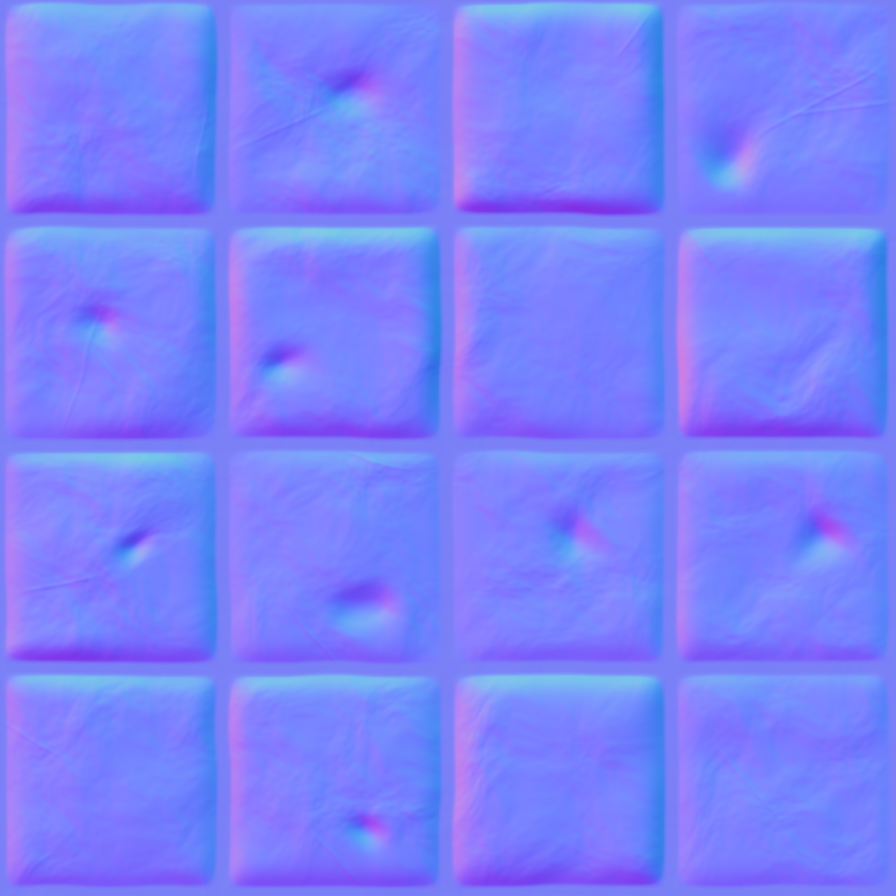
This texture map is drawn by a WebGL 2 fragment shader. Its source:

```glsl
#version 300 es
precision highp float;

uniform vec2 u_resolution;
out vec4 fragColor;

// Lengths are in tiles; the canvas is TILES tiles wide and high
const float TILES = 4.0;
const vec2 GRID_SHIFT = vec2(0.005, -0.015);
const float GROUT_HALF = 0.018;
const float BEVEL_WIDTH = 0.031;
const float BEVEL_HEIGHT = 0.056;
const float EDGE_WOBBLE = 0.012;
const float GRAIN_HEIGHT = 0.034;
const float DENT_CHANCE = 0.45;
const float DENT_DEPTH = 0.045;
const int SCRATCHES = 16;
const float SCRATCH_WIDTH = 0.011;
const float SCRATCH_HEIGHT = 0.0012;
const float SAMPLE_STEP = 0.005;
const vec2 SLOPE_BIAS = vec2(-0.045, 0.015);
const vec3 GROUT_TINT = vec3(0.48, 0.50, 0.95);

// Bevel strength of each tile: one column per line, from the bottom up
const mat4 RELIEF = mat4(
    0.70, 0.80, 0.60, 0.80,
    0.70, 0.40, 0.80, 0.30,
    0.90, 0.40, 0.50, 1.00,
    0.40, 0.50, 1.00, 0.25);

float hash(vec2 cell, float seed) {
    uvec2 q = uvec2(ivec2(cell)) * uvec2(1597u, 3571u);
    uint n = q.x ^ (q.y + uint(seed) * 7919u);
    n = (n ^ (n >> 15)) * 73244475u;
    n = (n ^ (n >> 13)) * 73244475u;
    n ^= n >> 16;
    return float(n & 65535u) / 65535.0;
}

// Value noise that wraps at the canvas edges
float noise(vec2 p, float freq, float seed) {
    p *= freq;
    vec2 i = floor(p);
    vec2 f = p - i;
    f = f * f * f * (f * (f * 6.0 - 15.0) + 10.0);
    float period = TILES * freq;
    vec2 a = mod(i, period);
    vec2 b = mod(i + 1.0, period);
    float low = mix(hash(a, seed), hash(vec2(b.x, a.y), seed), f.x);
    float high = mix(hash(vec2(a.x, b.y), seed), hash(b, seed), f.x);
    return mix(low, high, f.y) - 0.5;
}

float grain(vec2 p, vec2 warp) {
    float sum = 0.0;
    float amp = 1.0;
    float freq = 2.0;
    for (int i = 0; i < 5; i++) {
        sum += amp * noise(p + warp * 0.12, freq, float(i) + 11.0);
        amp *= 0.43;
        freq *= 2.0;
    }
    return sum;
}

// Soft step from the grout to the top of a tile
vec2 bevel(vec2 edge) {
    vec2 t = max(edge - GROUT_HALF, 0.0) / BEVEL_WIDTH;
    return 1.0 - (1.0 + t) * exp(-t);
}

float dent(vec2 local, vec2 cell, vec2 warp) {
    float present = step(hash(cell, 31.0), DENT_CHANCE);
    vec2 center = 0.25 + 0.5 * vec2(hash(cell, 32.0), hash(cell, 33.0));
    float radius = mix(0.06, 0.11, hash(cell, 34.0));
    vec2 d = (local - center + warp * 0.10) / radius;
    d.x += 0.5 * (hash(cell, 35.0) - 0.5) * d.y;
    return present * radius * 10.0 * exp(-dot(d, d));
}

float scratches(vec2 p, vec2 warp) {
    float sum = 0.0;
    for (int i = 0; i < SCRATCHES; i++) {
        vec2 id = vec2(float(i), 5.0);
        vec2 center = TILES * vec2(hash(id, 41.0), hash(id, 42.0));
        float angle = 3.14159 * hash(id, 43.0);
        vec2 dir = vec2(cos(angle), sin(angle));
        vec2 q = mod(p - center + 0.5 * TILES, TILES) - 0.5 * TILES + warp * 0.04;
        float across = dot(q, vec2(-dir.y, dir.x)) / SCRATCH_WIDTH;
        float halfLength = mix(0.12, 0.42, hash(id, 44.0));
        float fade = 1.0 - smoothstep(0.4, 1.0, abs(dot(q, dir)) / halfLength);
        sum += fade * exp(-across * across);
    }
    return sum;
}

// x: surface height, y: tile coverage
vec2 surface(vec2 p) {
    vec2 warp = vec2(noise(p, 4.0, 1.0), noise(p, 4.0, 2.0));
    vec2 q = p + warp * EDGE_WOBBLE;
    vec2 cell = mod(floor(q), TILES);
    vec2 local = fract(q);
    vec2 rise = bevel(min(local, 1.0 - local));
    float top = rise.x * rise.y;
    float relief = RELIEF[int(cell.x)][int(cell.y)];
    float height = BEVEL_HEIGHT * relief * top * (1.0 + 0.5 * noise(p, 3.0, 3.0));
    height -= DENT_DEPTH * top * dent(local, cell, warp);
    float patchy = 0.8 + 0.9 * noise(p, 2.0, 4.0);
    height += GRAIN_HEIGHT * patchy * mix(0.35, 1.0, top) * grain(p, warp);
    return vec2(height + SCRATCH_HEIGHT * scratches(p, warp), top);
}

void main() {
    vec2 p = gl_FragCoord.xy / u_resolution * TILES + GRID_SHIFT;
    vec2 dx = vec2(SAMPLE_STEP, 0.0);
    vec2 dy = dx.yx;
    vec2 left = surface(p - dx);
    vec2 right = surface(p + dx);
    vec2 below = surface(p - dy);
    vec2 above = surface(p + dy);

    // Slopes to an encoded normal
    vec2 slope = vec2(right.x - left.x, below.x - above.x) / (2.0 * SAMPLE_STEP);
    vec3 color = 0.5 + 0.5 * normalize(vec3(slope + SLOPE_BIAS, 1.0));

    // Flatter, duller grout
    float cover = 0.25 * (left.y + right.y + below.y + above.y);
    color = mix(color, GROUT_TINT, 0.6 * (1.0 - smoothstep(0.0, 0.15, cover)));
    fragColor = vec4(color, 1.0);
}
```
